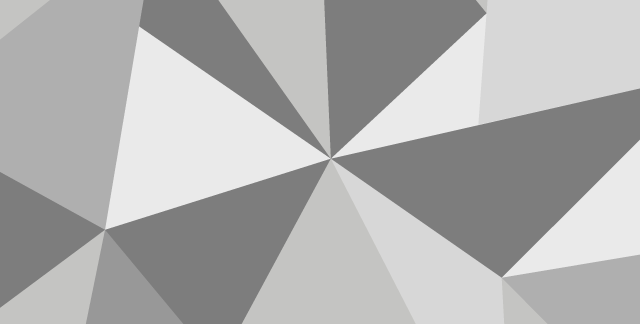
A Shadertoy shader for this background:

```glsl
// Flat grey facets that radiate from three hubs, like folded paper.
// Each hub owns a clockwise list of spokes; the wedge between two neighbours
// takes the first one's tone. A grid of subsamples smooths every edge.

// Tones, as indices into PALETTE
const float DARK = 0.0, SLATE = 1.0, MID = 2.0, WARM = 3.0, PALE = 4.0, WHITE = 5.0;
const vec3 PALETTE[6] = vec3[6](
    vec3(0.490), vec3(0.598), vec3(0.686),
    vec3(0.770, 0.770, 0.760), vec3(0.843), vec3(0.918));

const int SUBSAMPLES = 4; // per axis

// Shared corners, as fractions of the canvas
const vec2 CENTER_HUB = vec2(0.5169, 0.5102);
const vec2 LEFT_HUB   = vec2(0.1641, 0.2908);
const vec2 RIGHT_HUB  = vec2(0.7839, 0.1429);
const vec2 LEFT_PEAK  = vec2(0.2174, 0.9184);
const vec2 RIGHT_PEAK = vec2(0.7604, 0.9592);
const vec2 PANEL_FOOT = vec2(0.7474, 0.6148);
const vec2 PANEL_TOP  = vec2(0.7617, 1.0);
const vec2 RIGHT_EDGE = vec2(1.0, 0.7270);
const vec2 NOTCH_TOP  = vec2(0.7435, 1.0);
const vec2 CORNER_LOW = vec2(0.0, 0.8776);
const vec2 CORNER_TOP = vec2(0.0781, 1.0);

// Spokes: end point and the tone of the wedge that follows
const vec3 CENTER_SPOKES[10] = vec3[10](
    vec3(LEFT_HUB, WHITE), vec3(LEFT_PEAK, DARK),
    vec3(0.3411, 1.0, WARM), vec3(0.5065, 1.0, DARK),
    vec3(RIGHT_PEAK, WHITE), vec3(RIGHT_EDGE, DARK),
    vec3(RIGHT_HUB, PALE), vec3(0.6497, 0.0, WARM),
    vec3(0.3776, 0.0, DARK), vec3(LEFT_HUB, WHITE));

const vec3 LEFT_SPOKES[5] = vec3[5](
    vec3(0.2865, 0.0, SLATE), vec3(0.1341, 0.0, WARM),
    vec3(0.0026, 0.0536, DARK), vec3(0.0, 0.4694, MID),
    vec3(LEFT_PEAK, WHITE));

const vec3 RIGHT_SPOKES[4] = vec3[4](
    vec3(1.0, 0.5689, WHITE), vec3(1.0, 0.2143, MID),
    vec3(0.8555, 0.0, WARM), vec3(0.7878, 0.0, PALE));

float cross2(vec2 a, vec2 b) { return a.x * b.y - a.y * b.x; }

// True inside the wedge swept clockwise around apex, from one point to another
bool inWedge(vec2 p, vec2 apex, vec2 from, vec2 to) {
    vec2 q = p - apex;
    return cross2(from - apex, q) <= 0.0 && cross2(q, to - apex) <= 0.0;
}

// Replaces the tone if p lies in the wedge between two spokes
void paint(inout float tone, vec2 p, vec2 hub, vec3 spoke, vec3 next) {
    if (inWedge(p, hub, spoke.xy, next.xy)) tone = spoke.z;
}

vec3 facetColor(vec2 p) {
    float tone = DARK;

    // Fans: the centre fills the canvas, the side hubs cover parts of it
    for (int i = 0; i < 9; i++)
        paint(tone, p, CENTER_HUB, CENTER_SPOKES[i], CENTER_SPOKES[i + 1]);
    for (int i = 0; i < 4; i++)
        paint(tone, p, LEFT_HUB, LEFT_SPOKES[i], LEFT_SPOKES[i + 1]);
    for (int i = 0; i < 3; i++)
        paint(tone, p, RIGHT_HUB, RIGHT_SPOKES[i], RIGHT_SPOKES[i + 1]);

    // Single facets along the top
    if (inWedge(p, PANEL_FOOT, PANEL_TOP, RIGHT_EDGE)) tone = PALE;
    if (inWedge(p, RIGHT_PEAK, NOTCH_TOP, PANEL_TOP)) tone = WARM;
    if (inWedge(p, CORNER_LOW, vec2(0.0, 1.0), CORNER_TOP)) tone = WARM;

    return PALETTE[int(tone)];
}

void mainImage(out vec4 fragColor, in vec2 fragCoord) {
    vec3 sum = vec3(0.0);
    for (int j = 0; j < SUBSAMPLES; j++)
        for (int i = 0; i < SUBSAMPLES; i++) {
            vec2 offset = (vec2(i, j) + 0.5) / float(SUBSAMPLES) - 0.5;
            sum += facetColor((fragCoord + offset) / iResolution.xy);
        }
    fragColor = vec4(sum / float(SUBSAMPLES * SUBSAMPLES), 1.0);
}
```
